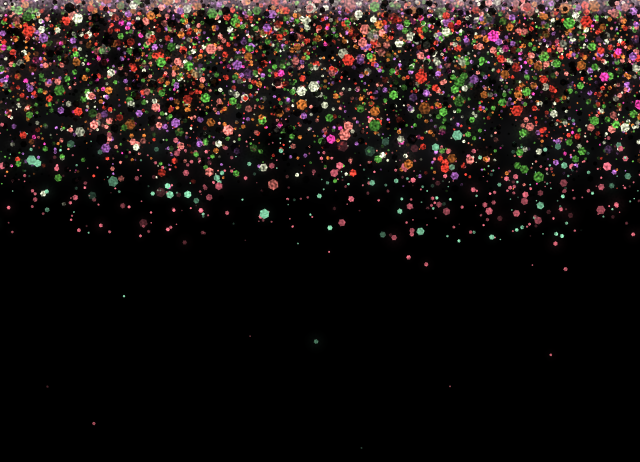
This background is drawn by a WebGL 1 fragment shader. Its source:

```glsl
precision highp float;

uniform vec2 u_resolution;

#define LAYERS 7
#define FINE_CELL 0.0105
#define COARSE_CELL 0.037
#define REACH 0.57
#define FALLOFF 1.45
#define DARK_SHARE 0.2
#define HALO 0.11
#define MOTTLE_SCALE 190.0
#define HAZE vec3(0.075, 0.075, 0.08)
#define TOP_MIST vec3(0.56, 0.46, 0.53)

vec3 hash3(vec2 p) {
  vec3 q = fract(vec3(p.xyx) * vec3(0.1031, 0.1030, 0.0973));
  q += dot(q, q.yxz + 33.33);
  return fract((q.xxy + q.yzz) * q.zyx);
}

float cornerSlope(vec2 corner, vec2 offset) {
  return dot(hash3(corner).xy * 2.0 - 1.0, offset);
}

float gradientNoise(vec2 p) {
  vec2 i = floor(p);
  vec2 f = p - i;
  vec2 u = f * f * f * (f * (f * 6.0 - 15.0) + 10.0);
  float low = mix(cornerSlope(i, f),
                  cornerSlope(i + vec2(1.0, 0.0), f - vec2(1.0, 0.0)), u.x);
  float high = mix(cornerSlope(i + vec2(0.0, 1.0), f - vec2(0.0, 1.0)),
                   cornerSlope(i + vec2(1.0), f - vec2(1.0)), u.x);
  return mix(low, high, u.y);
}

float hexagon(vec2 p, float radius) {
  p = abs(p);
  return max(dot(p, vec2(0.866, 0.5)), p.y) - radius;
}

vec2 rotate(vec2 p, float angle) {
  float c = cos(angle), s = sin(angle);
  return vec2(c * p.x - s * p.y, s * p.x + c * p.y);
}

// Depth below the top edge, bent so that the lower fringe is uneven
float fallDepth(vec2 p) {
  float clump = exp(-pow((p.x - 1.13) / 0.09, 2.0));
  float sway = 0.07 * gradientNoise(vec2(p.x * 6.0, 3.7));
  return 1.0 - p.y + sway - 0.055 * clump * smoothstep(0.2, 0.5, 1.0 - p.y);
}

float flakeDensity(vec2 p) {
  float thinning = pow(clamp(1.0 - fallDepth(p) / REACH, 0.0, 1.0), FALLOFF);
  return thinning * (1.0 + 0.7 * gradientNoise(p * 9.0));
}

// Red, orange, green, lilac and cream above; rose and mint in the fringe
vec3 flakeColor(float pick, float fringe) {
  vec3 color = vec3(0.83, 0.23, 0.18);
  color = mix(color, vec3(0.80, 0.45, 0.20), step(0.20, pick));
  color = mix(color, vec3(0.32, 0.60, 0.23), step(0.34, pick));
  color = mix(color, vec3(0.66, 0.40, 0.74), step(0.55, pick));
  color = mix(color, vec3(0.93, 0.50, 0.46), step(0.69, pick));
  color = mix(color, vec3(0.85, 0.87, 0.74), step(0.83, pick));
  color = mix(color, vec3(0.95, 0.26, 0.66), step(0.96, pick));
  vec3 rose = vec3(0.88, 0.42, 0.48);
  vec3 mint = vec3(0.52, 0.82, 0.65);
  return mix(color, mix(rose, mint, step(0.66, pick)), fringe);
}

void main() {
  vec2 p = gl_FragCoord.xy / u_resolution.y;
  float pixel = 1.0 / u_resolution.y;
  float depth = fallDepth(p);

  // Dim haze behind the flakes
  float cloud = 0.65 + 0.9 * gradientNoise(p * 11.0);
  vec3 color = HAZE * cloud * (1.0 - smoothstep(0.27, 0.47, depth));
  float mottle = gradientNoise(p * MOTTLE_SCALE);
  float topEdge = 1.0 - smoothstep(0.0, 0.045, 1.0 - p.y);
  color += TOP_MIST * topEdge * (0.6 + 0.5 * mottle);

  // Hexagonal flakes, from the finest layer to the coarsest
  for (int layer = 0; layer < LAYERS; layer++) {
    float coarse = float(layer) / float(LAYERS - 1);
    float cellSize = mix(FINE_CELL, COARSE_CELL, coarse);
    vec2 home = floor(p / cellSize);

    for (int y = -1; y <= 1; y++) {
      for (int x = -1; x <= 1; x++) {
        vec2 cell = home + vec2(float(x), float(y));
        vec2 seed = cell + 71.0 * float(layer + 1);
        vec3 place = hash3(seed);
        vec3 look = hash3(seed + 213.7);
        vec3 finish = hash3(seed + 517.3);
        vec2 center = (cell + place.xy) * cellSize;
        float present = step(place.z, flakeDensity(center));

        vec2 offset = p - center;
        float radius = cellSize * mix(0.13, 0.34, look.x * look.x);
        float edge = hexagon(rotate(offset, look.y * 6.283), radius);
        float cover = 1.0 - smoothstep(-0.7 * pixel, 0.7 * pixel, edge);

        float fringe = step(finish.z, smoothstep(0.25, 0.46, 1.0 - center.y));
        vec3 tint = flakeColor(look.z, fringe);
        tint *= mix(0.5, 1.12, finish.x);
        tint *= 1.0 + mix(1.3, 0.6, fringe) * mottle;
        tint = mix(tint, vec3(0.84, 0.74, 0.78), topEdge * 0.45);

        float lit = step(DARK_SHARE, finish.y);
        float opacity = mix(0.85, 0.45 + 0.55 * smoothstep(0.0, 0.35, finish.x), lit);
        float glow = clamp(1.0 - length(offset) / cellSize, 0.0, 1.0);
        color += tint * glow * glow * HALO * coarse * lit * present;
        color = mix(color, tint * lit, cover * opacity * present);
      }
    }
  }

  gl_FragColor = vec4(clamp(color, 0.0, 1.0), 1.0);
}
```
